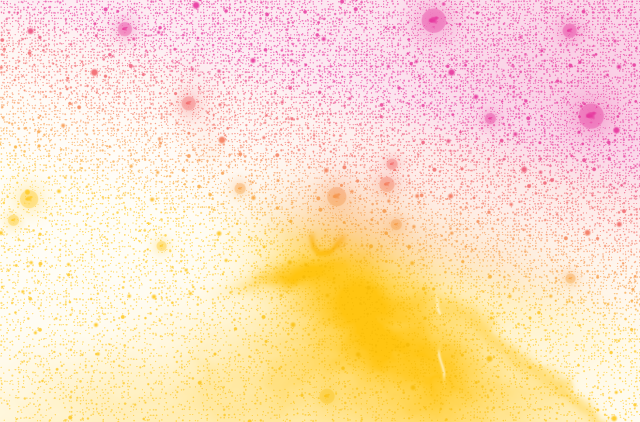
A Shadertoy shader for this background:

```glsl
const vec3 YELLOW = vec3(1.0, 0.76, 0.02);
const vec3 ORANGE = vec3(0.97, 0.55, 0.22);
const vec3 CORAL = vec3(0.95, 0.34, 0.34);
const vec3 MAGENTA = vec3(0.90, 0.12, 0.58);
const vec3 PAPER = vec3(1.0, 0.997, 0.985);

// Main stars: centre and radius, in canvas heights
const int STAR_COUNT = 16;
const vec3 STARS[STAR_COUNT] = vec3[STAR_COUNT](
    vec3(1.028, 0.951, 0.024), vec3(1.401, 0.725, 0.025),
    vec3(1.350, 0.927, 0.014), vec3(1.162, 0.719, 0.011),
    vec3(0.296, 0.931, 0.014), vec3(0.447, 0.755, 0.014),
    vec3(0.798, 0.534, 0.019), vec3(0.917, 0.563, 0.015),
    vec3(0.929, 0.611, 0.011), vec3(0.069, 0.528, 0.018),
    vec3(0.032, 0.478, 0.011), vec3(0.569, 0.553, 0.011),
    vec3(0.383, 0.417, 0.010), vec3(0.939, 0.468, 0.011),
    vec3(0.775, 0.061, 0.015), vec3(1.352, 0.340, 0.010));

float hash(vec2 p) {
    vec3 q = fract(vec3(p.xyx) * 0.1031);
    q += dot(q, q.yzx + 33.33);
    return fract((q.x + q.y) * q.z);
}

float noise(vec2 p) {
    vec2 i = floor(p), f = fract(p);
    f = f * f * (3.0 - 2.0 * f);
    return mix(mix(hash(i), hash(i + vec2(1, 0)), f.x),
               mix(hash(i + vec2(0, 1)), hash(i + vec2(1, 1)), f.x), f.y);
}

float fbm(vec2 p) {
    float sum = 0.0, amp = 0.5;
    for (int i = 0; i < 5; i++) {
        sum += amp * noise(p);
        p = mat2(1.6, 1.2, -1.2, 1.6) * p + 7.3;
        amp *= 0.5;
    }
    return sum;
}

// Soft rotated ellipse
float blob(vec2 p, vec2 centre, vec2 radii, float angle) {
    float c = cos(angle), s = sin(angle);
    vec2 q = mat2(c, -s, s, c) * (p - centre) / radii;
    return exp(-dot(q, q));
}

float disc(float dist, float radius, float soft) {
    return 1.0 - smoothstep(max(radius - soft, 0.0), radius + soft, dist);
}

// One jittered dot per grid cell
float specks(vec2 p, float cells, float radius, float chance, float soft) {
    vec2 id = floor(p * cells);
    vec2 jitter = vec2(hash(id + 11.7), hash(id + 47.1));
    vec2 centre = (id + 0.25 + 0.5 * jitter) / cells;
    float size = radius * mix(0.35, 1.0, pow(hash(id + 83.9), 2.0));
    float present = step(hash(id + 5.3), chance);
    return present * disc(length(p - centre), size, soft);
}

// Ragged core, translucent disc and faint glow
float star(vec2 q, float radius, float soft) {
    float d = length(q);
    float ragged = d + radius * 0.5 * (noise(q * 3.0 / radius + 40.0) - 0.5);
    float core = disc(ragged, radius * 0.55, radius * 0.25 + soft);
    float shell = disc(d, radius * 1.2, soft) * 0.28;
    float glow = exp(-d * d / (radius * radius * 5.0)) * 0.22;
    return max(core * 0.85, shell + glow);
}

vec3 inkColour(vec2 uv) {
    float t = uv.y + 0.4 * uv.x;
    vec3 ink = mix(YELLOW, ORANGE, smoothstep(0.56, 0.76, t));
    ink = mix(ink, CORAL, smoothstep(0.73, 0.87, t));
    return mix(ink, MAGENTA, smoothstep(0.86, 1.04, t));
}

float cloudDensity(vec2 p) {
    vec2 warp = vec2(fbm(p * 5.0), fbm(p * 5.0 + 19.0)) - 0.48;
    vec2 q = p + warp * 0.12;
    float folds = 1.0 - abs(2.0 * fbm(q * vec2(5.0, 8.0) + 3.0) - 0.95);

    // Body, upper haze and left crest
    float body = 0.58 * blob(q, vec2(0.89, 0.25), vec2(0.22, 0.12), -0.6)
               + 0.48 * blob(q, vec2(1.02, 0.07), vec2(0.42, 0.16), -0.1)
               + 0.40 * blob(q, vec2(0.68, 0.34), vec2(0.11, 0.025), 0.2)
               + 0.22 * blob(q, vec2(0.40, 0.04), vec2(0.48, 0.15), 0.1);
    float haze = 0.38 * blob(p, vec2(0.81, 0.40), vec2(0.16, 0.14), -0.4)
               + 0.20 * blob(p, vec2(1.13, 0.33), vec2(0.30, 0.13), -0.4);

    // Curved right shoulder with a darker rim
    float bend = max(q.x - 1.03, 0.0);
    float above = q.y - (0.26 - 1.75 * bend * bend);
    float right = smoothstep(1.0, 1.15, p.x);
    body *= mix(1.0, 1.0 - smoothstep(-0.01, 0.035, above), right * 0.85);
    float rim = right * 0.22 * exp(-pow(above / 0.028, 2.0));

    // Small curl above the body
    vec2 c = q - vec2(0.80, 0.445);
    float curl = exp(-pow((length(c) - 0.04) / 0.010, 2.0));
    curl *= 0.3 * smoothstep(0.03, -0.02, c.y);
    return body * mix(0.65, 1.2, folds) + haze + rim + curl;
}

void mainImage(out vec4 fragColor, in vec2 fragCoord) {
    vec2 uv = fragCoord / iResolution.xy;
    vec2 p = fragCoord / iResolution.y;
    float soft = 0.8 / iResolution.y;

    // Broad tint and faint upper stains
    float density = 0.02 + 0.07 * smoothstep(0.7, 1.15, uv.y + 0.4 * uv.x);
    density += 0.12 * blob(p, vec2(1.42, 0.78), vec2(0.48, 0.36), 0.0);
    density += 0.12 * blob(p, vec2(0.48, 0.72), vec2(0.05, 0.14), 0.2) * fbm(p * 14.0);
    density += cloudDensity(p);

    // Pale vertical wisps
    float path = 1.03 + 0.05 * (noise(vec2(p.y * 18.0, 2.0)) - 0.5);
    float wisp = exp(-pow((p.x - path) / 0.004, 2.0));
    wisp *= smoothstep(0.06, 0.10, p.y) * (1.0 - smoothstep(0.26, 0.34, p.y));
    density *= 1.0 - 0.55 * wisp * smoothstep(0.35, 0.65, noise(p * 22.0));

    // Scattered dust, denser toward the upper right
    float crowd = mix(0.45, 1.0, smoothstep(0.3, 1.1, uv.y + 0.4 * uv.x));
    float dust = 0.55 * specks(p, 150.0, 0.0024, 0.65 * crowd, soft);
    dust = max(dust, 0.65 * specks(p + 3.1, 80.0, 0.0031, 0.55 * crowd, soft));
    dust = max(dust, 0.75 * specks(p + 6.7, 32.0, 0.0048, 0.40 * crowd, soft));
    dust = max(dust, 0.80 * specks(p + 9.2, 13.0, 0.0080, 0.28, soft * 2.0));

    for (int i = 0; i < STAR_COUNT; i++) {
        dust = max(dust, star(p - STARS[i].xy, STARS[i].z, soft));
    }

    density = clamp(density, 0.0, 0.95);
    vec3 ink = inkColour(uv);
    vec3 colour = mix(PAPER, ink, density);
    colour = mix(colour, ink * mix(1.0, 0.95, density), dust);
    fragColor = vec4(colour, 1.0);
}
```
